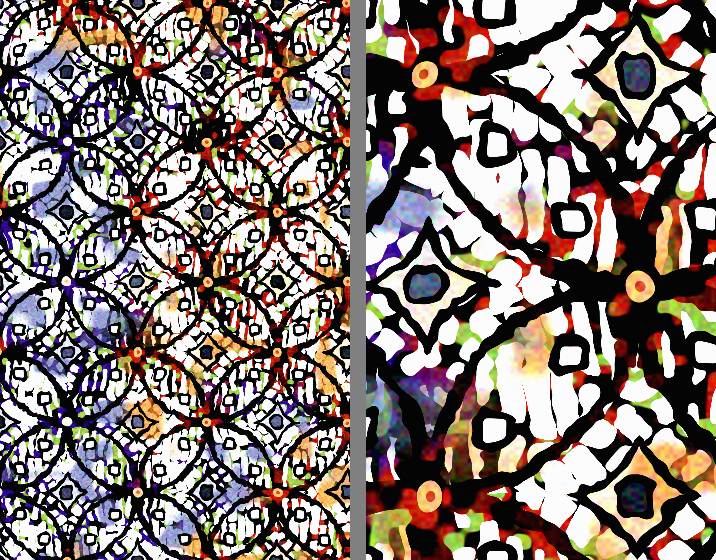
Left: the whole. Right: its middle third, enlarged.
A WebGL 1 fragment shader for this pattern:

```glsl
precision highp float;
// Stained-glass lattice of overlapping circles: petals filled with upright slivers,
// four-pointed stars holding pebbles and a small eye, and a bead at every crossing.
// Each unit cell is folded onto one quarter; noise drives wobble, wear and warm/cool tint.

uniform vec2 u_resolution;

#define CELLS_ACROSS 5.0
#define LATTICE_SHIFT vec2(0.04, 0.03)
#define LEAD_HALF_WIDTH 0.034
#define WOBBLE 0.045
#define CONTRAST 1.3
#define WHITE vec3(0.96, 0.98, 0.98)
#define INK vec3(0.03, 0.03, 0.04)
#define GREEN vec3(0.60, 0.75, 0.33)
#define PURPLE vec3(0.27, 0.12, 0.58)
#define PERIWINKLE vec3(0.53, 0.56, 0.73)
#define RED vec3(0.73, 0.20, 0.12)
#define ORANGE vec3(0.92, 0.66, 0.36)

float hash(vec2 p) {
  return fract(sin(dot(p, vec2(127.1, 311.7))) * 43758.545);
}

float noise(vec2 p) {
  vec2 i = floor(p), f = fract(p);
  f = f * f * (3.0 - 2.0 * f);
  return mix(mix(hash(i), hash(i + vec2(1.0, 0.0)), f.x),
             mix(hash(i + vec2(0.0, 1.0)), hash(i + 1.0), f.x), f.y);
}

// Coverage of a shape from its signed distance
float fill(float d, float px) {
  return 1.0 - smoothstep(-0.4 * px, 0.4 * px, d);
}

// Signed distance to a rounded box
float roundBox(vec2 p, vec2 halfSize, float r) {
  vec2 q = abs(p) - halfSize + r;
  return length(max(q, 0.0)) + min(max(q.x, q.y), 0.0) - r;
}

// Distance to rounded pieces of random size in staggered columns; size is one cell
float pieces(vec2 p, vec2 size, float seed) {
  float column = floor(p.x / size.x);
  p.y += size.y * hash(vec2(column, seed));
  vec2 id = floor(p / size);
  vec2 local = (fract(p / size) - 0.5) * size;
  float vary = hash(id + seed * 3.7);
  vec2 halfSize = size * vec2(0.30 + 0.18 * vary, 0.49 - 0.12 * hash(id + 5.0));
  return roundBox(local, halfSize, 0.3 * size.x);
}

void main() {
  float px = CELLS_ACROSS / u_resolution.x;
  vec2 canvas = gl_FragCoord.xy * px;
  vec2 p = canvas + LATTICE_SHIFT;
  p += WOBBLE * (vec2(noise(p * 7.0), noise(p * 7.0 + 40.0)) - 0.5);

  // Fold so that star centres sit at (0,0) and (1,1), crossings at the other corners
  vec2 cell = floor(p), f = fract(p);
  if (mod(cell.x + cell.y, 2.0) > 0.5) f.x = 1.0 - f.x;
  bool farHalf = f.x + f.y > 1.0;
  vec2 q = farHalf ? 1.0 - f : f;
  float seed = hash(cell + (farHalf ? 0.5 : 0.0)) * 20.0;
  float nearArc = length(f) - 1.0, farArc = length(1.0 - f) - 1.0;
  float crossing = min(length(f - vec2(1.0, 0.0)), length(f - vec2(0.0, 1.0)));

  // Warm and cool regions, warmer to the right and around crossings
  float region = noise(p * 0.9 + 3.0) + 0.10 * canvas.x + 0.45 * exp(-4.0 * crossing);
  float warm = smoothstep(0.65, 0.95, region + 0.3 * (noise(p * 4.0) - 0.5));
  float patchy = noise(p * 3.2 + 11.0);
  float fine = noise(p * 11.0 + 23.0);
  float nearCrossing = exp(-9.0 * crossing * crossing);
  vec3 tint = mix(PERIWINKLE, ORANGE, warm);
  vec3 stain = mix(PURPLE, RED, warm);
  float tinted = smoothstep(0.64, 0.82, patchy + 0.10 * nearCrossing);
  vec3 light = mix(WHITE, tint, 0.9 * tinted);

  // Dark ground stained by colour between the pieces
  vec3 ground = mix(INK, stain, smoothstep(0.52, 0.68, fine));
  ground = mix(ground, GREEN, smoothstep(0.66, 0.75, noise(p * 9.0 + 57.0)));
  ground = mix(ground, tint * 0.8, 0.6 * tinted);

  // Ragged edges, with pieces swelling and shrinking in broad clusters
  float ragged = 0.03 * (noise(p * 19.0 + 5.0) - 0.5);
  float swell = ragged - 0.055 * (noise(p * 2.3 + 71.0) - 0.4) + 0.03 * nearCrossing;

  vec3 color;
  if (max(nearArc, farArc) < 0.0) {
    // Petal: leaning upright slivers and two boxed dots along its axis
    vec2 lean = vec2(p.x + 0.12 * noise(p * vec2(1.5, 2.5)), p.y);
    color = mix(ground, light, fill(pieces(lean, vec2(0.125, 0.46), 1.0) + swell, px));
    vec2 v = f - 0.5;
    v = v.x > v.y ? v : v.yx;
    float dotShape = roundBox(v - vec2(0.18, -0.18), vec2(0.052), 0.02);
    color = mix(color, INK, fill(dotShape - 0.042 + ragged, px));
    color = mix(color, WHITE, fill(dotShape, px));
  } else {
    // Star: pebbles following the arc, then a concave diamond with an eye
    vec2 arc = 1.0 - q;
    vec2 along = vec2(atan(arc.y, arc.x), length(arc) - 1.03);
    color = mix(ground, light, fill(pieces(along, vec2(0.131, 0.22), seed) + swell, px));
    float diamond = max(0.52 - length(0.48 - q), q.x + q.y - 0.31) + ragged;
    color = mix(color, INK, fill(diamond - 0.022, px));
    color = mix(color, mix(light, tint, 0.3), fill(diamond + 0.022, px));
    float eye = roundBox(q, vec2(0.065), 0.035) + ragged;
    vec3 eyeColor = mix(INK, PERIWINKLE, 0.2 + 0.6 * hash(floor(p + 0.5)));
    color = mix(color, INK, fill(eye - 0.035, px));
    color = mix(color, eyeColor, fill(eye, px));
  }

  // Lead lines with uneven edges, stained near the crossings
  float lead = min(abs(nearArc), abs(farArc)) - LEAD_HALF_WIDTH;
  lead += 1.3 * ragged - 0.03 * nearCrossing;
  vec3 leadColor = mix(INK, stain, 0.8 * smoothstep(0.55, 0.72, fine) * (0.3 + nearCrossing));
  color = mix(color, leadColor, fill(lead, px));

  // Bead in a dark ring at each crossing
  color = mix(color, leadColor, fill(crossing - 0.115 + ragged, px));
  color = mix(color, mix(WHITE, ORANGE, 0.2 + 0.6 * warm), fill(crossing - 0.068, px));
  color = mix(color, RED, 0.8 * warm * fill(crossing - 0.025, px));

  // Coloured grain and final contrast
  vec2 g = canvas * 50.0;
  color += 0.24 * (vec3(noise(g), noise(g + 31.0), noise(g + 67.0)) - 0.5);
  color = (color - 0.5) * CONTRAST + 0.5;
  gl_FragColor = vec4(clamp(color, 0.015, 0.99), 1.0);
}
```
